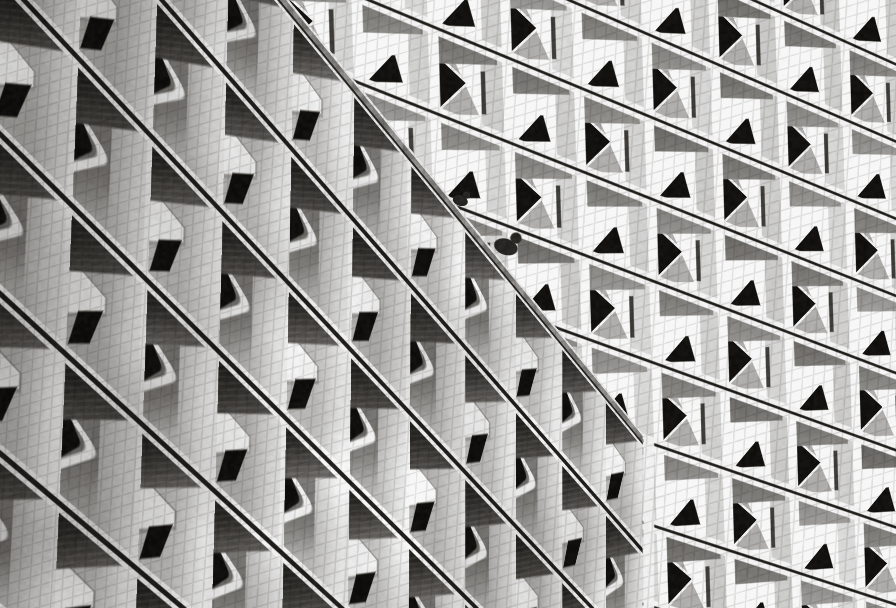
Give the GLSL for this pattern, as a Shadertoy shader.

```glsl
// Two concrete facades of recessed window cells meeting at a corner, seen from below.
// Each facade bends the canvas into a lattice; a checkerboard picks one of two cell
// shapes, cut from slanted half-planes. Netting, grime and two birds lie on top.

float hash(vec2 p) {
    vec3 q = fract(p.xyx * vec3(0.1031, 0.1030, 0.0973));
    q += dot(q, q.yzx + 33.33);
    return fract((q.x + q.y) * q.z);
}

float noise(vec2 p) {
    vec2 i = floor(p), f = fract(p);
    f *= f * (3.0 - 2.0 * f);
    return mix(mix(hash(i), hash(i + vec2(1, 0)), f.x),
               mix(hash(i + vec2(0, 1)), hash(i + vec2(1, 1)), f.x), f.y);
}

// Coverage of a shape whose signed distance is d
float fill(float d, float aa) { return 1.0 - smoothstep(-aa, aa, d); }

float smoothMax(float a, float b, float k) {
    float h = max(k - abs(a - b), 0.0) / k;
    return max(a, b) + h * h * k * 0.25;
}

// Netting and ledge: pale edges around a dark joint at v = 0
float ledge(float tone, float v, float joint, float edge, float aa) {
    float d = abs(v - 0.5);
    tone = mix(tone, 0.93, fill(0.5 - edge - d, aa));
    return mix(tone, 0.10, fill(0.5 - joint - d, aa));
}

// Steep cell of the near facade; drop is the height below the cell's upper left corner
float nearCell(vec2 cell, float aa) {
    vec2 id = floor(cell), f = fract(cell);
    float u = f.x, drop = f.y + 0.5 * u, seed = hash(id + 7.0);
    float tone = mix(0.70, 0.88, smoothstep(0.35, 0.95, u)) + 0.08 * (seed - 0.5);

    if (mod(id.x + id.y, 2.0) < 0.5) {
        // Pale slab with a tapered opening under it
        float slab = max(max(u - 0.12 - (drop - 0.42) * 1.7, u - 0.46), drop - 0.72);
        tone = mix(tone, 0.60, fill(slab - 0.03, aa));
        tone = mix(tone, 0.94, fill(slab, aa));
        float hole = max(max(0.71 - drop, drop - 0.93),
                         max(u - 0.44 + (drop - 0.71) * 0.7, 0.13 - u - (drop - 0.71) * 0.5));
        tone = mix(tone, 0.04, fill(hole, aa));
    } else {
        // Rounded lip around a dark pocket, in shadow below
        float shade = smoothstep(1.15, 0.72, drop);
        tone = mix(tone, 0.45, shade * fill(u - 0.46, aa));
        float lip = smoothMax(u - 0.16 - (drop - 0.44) * 1.25, drop - 0.77 + 0.15 * u, 0.14);
        tone = mix(tone, 0.92, fill(lip, aa));
        tone = mix(tone, 0.42, fill(lip + 0.07, aa));
        float pocket = smoothMax(u - 0.10 - (drop - 0.44) * 0.8, drop - 0.69 + 0.3 * u, 0.06);
        tone = mix(tone, 0.04, fill(pocket, aa));
    }
    // Planked soffit, darkest in its upper corner
    float planks = 0.04 * smoothstep(0.2, 0.4, abs(fract(drop * 22.0) - 0.5));
    float soffit = 0.10 + 0.34 * smoothstep(0.05, 0.6, drop) * (0.55 + 0.45 * seed) + planks;
    tone = mix(tone, soffit, fill(drop - 0.44 - 0.03 * u, aa));
    tone = mix(tone, 0.90, max(fill(0.93 - u, aa), fill(u, aa)));
    return ledge(tone, f.y, 0.022, 0.062, aa * 0.6);
}

// Shallow cell of the far facade
float farCell(vec2 cell, float aa) {
    vec2 id = floor(cell), f = fract(cell);
    float u = f.x, drop = f.y + 0.33 * u, seed = hash(id + 31.0);
    float tone = 0.80 + 0.07 * (seed - 0.5);

    if (mod(id.x + id.y, 2.0) > 0.5) {
        // Pale slab over a triangular opening
        tone = mix(tone, 0.96, fill(u - 0.62, aa));
        float hole = max(max(0.66 - drop, drop - 0.97),
                         max(u - 0.44 - (drop - 0.66) * 0.3, 0.06 + (0.97 - drop) * 1.1 - u));
        tone = mix(tone, 0.05, fill(hole, aa));
    } else {
        // Box with a sideways triangular opening, pale rim and dark reveal
        tone = mix(tone, 0.22, fill(max(u - 0.65, abs(drop - 0.74) - 0.25), aa));
        tone = mix(tone, 0.95, fill(u - 0.59, aa));
        tone = mix(tone, 0.66, fill(max(u - 0.26 - (drop - 0.42) * 0.5, drop - 1.0), aa));
        float wedge = u - 0.38 + abs(drop - 0.63) * 1.25;
        tone = mix(tone, 0.93, fill(wedge - 0.05, aa));
        tone = mix(tone, 0.05, fill(wedge, aa));
    }
    float soffit = 0.34 + 0.16 * seed + 0.25 * drop;
    tone = mix(tone, soffit, fill(max(drop - 0.41, u - 0.82), aa));
    tone = mix(tone, 0.95, max(fill(0.89 - u, aa), fill(u - 0.03, aa)));
    return ledge(tone, f.y, 0.018, 0.085, aa);
}

float bird(vec2 p, float size) {
    p /= size;
    float body = length(vec2(p.x + 0.5 * p.y, p.y - 0.4 * p.x) / vec2(1.0, 0.65)) - 1.0;
    return min(body, length(p - vec2(0.75, -0.65)) - 0.42);
}

void mainImage(out vec4 fragColor, in vec2 fragCoord) {
    vec2 p = fragCoord / iResolution.y;
    p.y = 1.0 - p.y;
    float pixel = 1.0 / iResolution.y;

    // Near facade: columns crowd towards the corner, rows fall steeply
    float x = p.x + (p.y - 0.345) * 0.05 * max(0.0, 1.0 - p.x / 0.766);
    vec2 near = vec2(0.14 - 13.63 * log(1.0 - x / 1.935),
                     (p.y + 0.567 - 1.22 * p.x) / (0.2625 - 0.075 * p.x));
    // Far facade: gentle slope, nearly even columns
    float across = p.x - 0.03 * (p.y - 0.287) - 0.751, run = p.x - 0.747;
    vec2 far = vec2(across * 8.26 * (1.0 + 0.12 * across) + 0.22,
                    (p.y - 0.134 - 0.405 * run) / (0.14 - 0.018 * run) + 0.54);

    float nearTone = nearCell(near, pixel * 8.0);
    nearTone *= mix(0.80, 1.0, smoothstep(0.0, 0.6, p.x)) * (0.90 + 0.16 * noise(p * 9.0));
    float farTone = farCell(far, pixel * 7.0);
    farTone = mix(farTone, 0.92, fill(abs(p.x - 1.067) - 0.009, pixel) * step(0.72, p.y));

    // Join at the roof edge and the corner, then lay the coping along the roof
    float beforeCorner = fill(p.x - 1.057, pixel);
    float tone = mix(farTone, nearTone, beforeCorner * fill(-near.y, pixel * 5.0));
    float coping = abs(near.y - 0.01);
    tone = mix(tone, 0.88, beforeCorner * fill(coping - 0.065, pixel * 4.0));
    tone = mix(tone, 0.40 + 0.2 * noise(p * 90.0), beforeCorner * fill(coping - 0.04, pixel * 4.0));
    tone = mix(tone, 0.12, beforeCorner * fill(abs(near.y - 0.035) - 0.01, pixel * 4.0));

    // Birds, netting and fine wear
    float birds = min(bird(p - vec2(0.832, 0.406), 0.022), bird(p - vec2(0.757, 0.330), 0.014));
    tone = mix(tone, 0.13, fill(birds, pixel * 50.0));
    vec2 net = abs(fract(mat2(1.0, 0.3, 0.06, 1.0) * p * 56.0) - 0.5);
    tone *= 1.0 - 0.11 * smoothstep(0.36, 0.5, max(net.x, net.y));
    tone += 0.035 * (noise(p * 170.0) - 0.5) + 0.02;

    tone = clamp(tone, 0.03, 0.97);
    float warmth = tone * (1.0 - tone) * (1.0 - tone);
    fragColor = vec4(tone + vec3(0.06, 0.0, -0.10) * warmth, 1.0);
}
```
